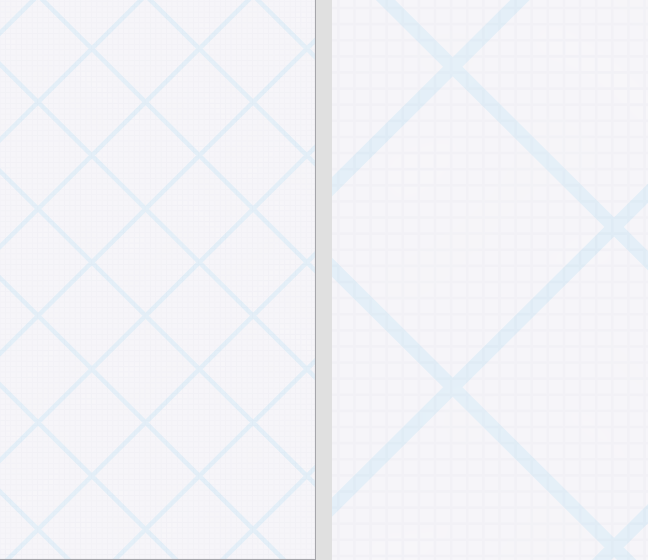
Left: the whole. Right: its middle third, enlarged.
Reproduce this pattern procedurally as a WebGL 2 fragment shader.

```glsl
#version 300 es
precision highp float;
// Pale graph paper crossed by a diamond lattice of soft blue bands, with thin grey edges.
uniform vec2 u_resolution;
out vec4 fragColor;

// Distance from x to the nearest integer.
float nearestInteger(float x) {
    return abs(fract(x + 0.5) - 0.5);
}

// Smooth coverage of a line of the given half width.
float stroke(float dist, float halfWidth, float pixel) {
    return 1.0 - smoothstep(halfWidth - 0.6 * pixel, halfWidth + 0.6 * pixel, dist);
}

// Gentle layered sines, from -1 to 1.
float mottle(vec2 p) {
    return (sin(p.x * 23.0 + 2.0 * sin(p.y * 17.0))
          + sin(p.y * 31.0 + 2.0 * sin(p.x * 19.0))) * 0.5;
}

void main() {
    // One unit is the canvas width.
    float pixel = 1.0 / u_resolution.x;
    vec2 p = gl_FragCoord.xy * pixel;
    float height = u_resolution.y * pixel;
    float wear = mottle(p);

    // Paper
    vec3 color = vec3(0.965, 0.961, 0.976) + 0.002 * wear;

    // Two families of diagonal bands
    vec2 cell = (p - vec2(0.1204, 1.449)) / vec2(0.3403, 0.338);
    float rising = nearestInteger(cell.x - cell.y) * 0.2398;
    float falling = nearestInteger(cell.x + cell.y) * 0.2398;
    float band = stroke(min(rising, falling), 0.0072, pixel);
    color = mix(color, vec3(0.892, 0.938, 0.972), band * (0.96 + 0.04 * wear));

    // Fine square ruling
    float spacing = 0.017;
    float columns = stroke(nearestInteger(p.x / spacing) * spacing, 0.0014, pixel);
    float rows = stroke(nearestInteger(p.y / spacing) * spacing, 0.0014, pixel);
    color -= vec3(0.020, 0.019, 0.014) * max(columns, rows) * (0.8 + 0.2 * wear);

    // Grey lines along the right and bottom edges
    float edge = min(1.0 - p.x, p.y);
    color = mix(color, vec3(0.65, 0.65, 0.67), stroke(edge, 0.0035, pixel));

    fragColor = vec4(color, 1.0);
}
```
